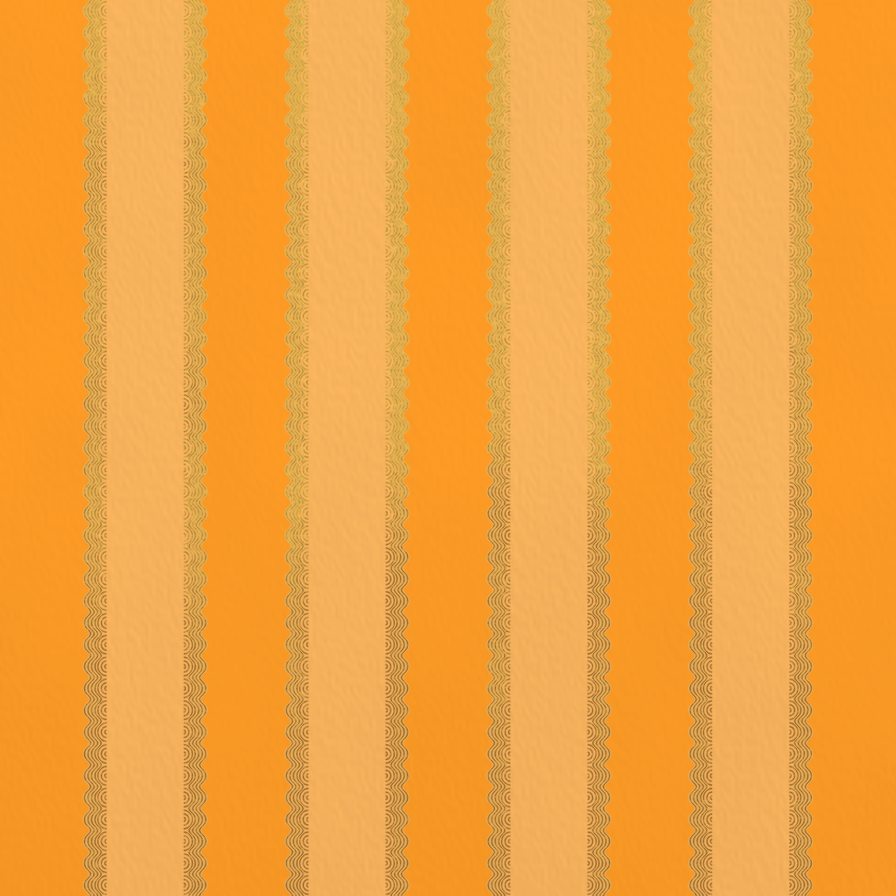
Reproduce this pattern procedurally as a three.js fragment shader.

```glsl
// Pale vertical stripes on orange paper, edged with scalloped metallic lace.
varying vec2 vUv;

const float STRIPES = 4.0;
const float STRIPE_PITCH = 0.2253;
const float FIRST_CENTER = 0.162;
const float SCALLOPS = 41.0;
const float INNER_EDGE = 0.0430;     // half width of the plain pale stripe
const float OUTER_EDGE = 0.0667;     // mean half width including the lace
const float WAVE_HEIGHT = 0.0034;
const float LINE_PITCH = 0.0039;
const float LINE_WIDTH = 0.0017;
const float WAVY_LINES = 4.0;
const float SOFTNESS = 0.0009;
const float GRAIN = 0.035;

const vec3 ORANGE = vec3(0.98, 0.60, 0.145);
const vec3 PALE = vec3(0.965, 0.695, 0.36);
const vec3 LACE_GROUND = vec3(0.91, 0.68, 0.34);
const vec3 BRIGHT_FOIL = vec3(0.81, 0.67, 0.24);
const vec3 DARK_FOIL = vec3(0.58, 0.40, 0.18);

float hash(vec2 p) {
  return fract(sin(dot(p, vec2(127.1, 311.7))) * 43758.5453);
}

float noise(vec2 p) {
  vec2 cell = floor(p);
  vec2 f = fract(p);
  f = f * f * (3.0 - 2.0 * f);
  float low = mix(hash(cell), hash(cell + vec2(1.0, 0.0)), f.x);
  float high = mix(hash(cell + vec2(0.0, 1.0)), hash(cell + vec2(1.0, 1.0)), f.x);
  return mix(low, high, f.y);
}

// Filled where the signed distance is negative.
float fill(float d) {
  return 1.0 - smoothstep(-SOFTNESS, SOFTNESS, d);
}

// Evenly spaced lines across a distance field.
float lines(float d) {
  float offset = abs(fract(d / LINE_PITCH) - 0.5) * LINE_PITCH;
  return fill(offset - 0.5 * LINE_WIDTH);
}

// Brightness of the foil: glossy above and near the middle, dull below.
float foilShine(vec2 p) {
  float drift = noise(p * vec2(7.0, 9.0)) - 0.5;
  float upper = smoothstep(0.24, 0.50, p.y + 0.2 * drift);
  float middle = exp(-pow((p.x - 0.52) / 0.30, 2.0));
  float top = smoothstep(0.80, 0.95, p.y);
  return clamp(upper * (0.40 + 0.50 * middle + 0.35 * top) + 0.3 * drift, 0.0, 1.0);
}

void main() {
  // Mirrored coordinate within the nearest stripe
  float index = floor((vUv.x - FIRST_CENTER) / STRIPE_PITCH + 0.5);
  index = clamp(index, 0.0, STRIPES - 1.0);
  float across = abs(vUv.x - FIRST_CENTER - index * STRIPE_PITCH);
  float along = (fract(vUv.y * SCALLOPS) - 0.5) / SCALLOPS;

  // Scalloped outline and the wavy lines parallel to it
  float phase = 6.28318 * along * SCALLOPS;
  float wave = WAVE_HEIGHT * (cos(phase) - 0.15 * cos(2.0 * phase));
  float depth = OUTER_EDGE + wave - across;
  float body = fill(-depth);
  float bandDepth = WAVY_LINES * LINE_PITCH;
  float band = body * fill(depth - bandDepth);

  // Nested arcs tucked beneath each scallop
  float radius = length(vec2(across - INNER_EDGE, along * 0.95));
  float arcs = lines(radius) * fill(bandDepth - depth) * fill(INNER_EDGE - across);
  float lace = max(lines(depth) * band, arcs);

  // Foil broken into specks, more heavily where it is bright
  float shine = foilShine(vUv);
  float speck = noise(vUv * vec2(420.0, 460.0));
  float coverage = mix(1.0, smoothstep(0.12, 0.55, speck), 0.35 + 0.35 * shine);
  float glint = noise(vUv * 380.0 + 31.0);
  vec3 foil = mix(DARK_FOIL, BRIGHT_FOIL, clamp(shine + 0.7 * (glint - 0.5), 0.0, 1.0));
  foil += 0.10 * shine * smoothstep(0.70, 0.95, glint);

  // Paper, lace ground and lace
  vec3 color = mix(ORANGE, PALE, body);
  vec3 ground = mix(LACE_GROUND, BRIGHT_FOIL, 0.25 * shine);
  color = mix(color, ground, band * 0.75);
  color = mix(color, foil, lace * coverage * 0.9);

  // Fine paper relief, soft mottling and a slightly dimmer foot
  float relief = noise(vUv * vec2(240.0, 130.0)) - noise(vUv * vec2(240.0, 130.0) + vec2(0.5, 0.35));
  float mottling = noise(vUv * vec2(16.0, 10.0)) - 0.5;
  float light = 1.0 + GRAIN * relief * (0.5 + 0.5 * body) + 0.012 * mottling;
  light *= mix(0.985, 1.005, smoothstep(0.0, 0.6, vUv.y));
  gl_FragColor = vec4(color * light, 1.0);
}
```
